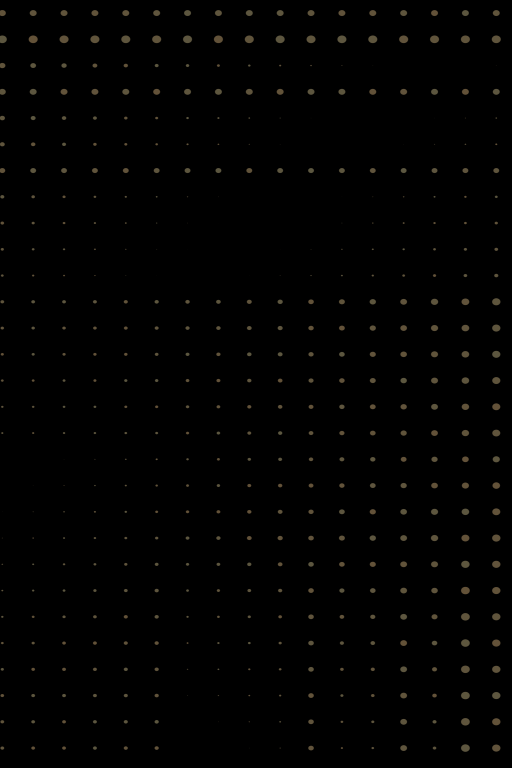
Give the GLSL for this pattern, as a Shadertoy shader.

```glsl
float hash(vec2 p) {
    vec3 q = fract(vec3(p.xyx) * 0.1031);
    q += dot(q, q.yzx + 33.33);
    return fract((q.x + q.y) * q.z);
}

// Dot diameter for a column c (from the left) and row r (from the top)
float dotSize(float c, float r) {
    // Dots shrink towards a diagonal valley and grow away from it
    float size = 0.47 * abs(c - 15.8 + 0.93 * r) - 0.4;
    float fullSize = 3.7 + 0.018 * c * c;

    // Accented rows: 0, 1, 3, 6, then a band fading from row 11
    if (r < 0.5 || r == 3.0) size = max(size, 6.9);
    if (r == 1.0) size = 9.0;
    if (r == 6.0) size = max(size, 5.8);
    if (r > 10.5 && r < 16.5)
        size = max(size, fullSize - 0.35 * (r - 11.0) * (1.0 - c / 20.0));

    // Lower part: accented columns stay full, the others taper downwards
    if (r > 16.5) {
        bool accent = c < 5.5 || c == 10.0 || c == 13.0 || c > 14.5;
        float taper = 0.47 * (c - 6.0) + 0.5 * (28.0 - r) - 0.3;
        float bump = c == 15.0 ? 1.0 : 0.0;
        size = min(size, fullSize + bump);
        if (!accent && r > 20.5) size = min(size, taper);
    }
    return max(size, 0.0);
}

void mainImage(out vec4 fragColor, in vec2 fragCoord) {
    vec2 uv = fragCoord / iResolution.xy;
    vec2 pitch = vec2(0.0603, 0.03418);
    vec2 grid = (vec2(uv.x, 1.0 - uv.y) - vec2(0.0045, 0.017)) / pitch;
    vec2 cell = floor(grid + 0.5);

    // Circles in cell space become slightly wide ellipses on the canvas
    float size = dotSize(cell.x, cell.y);
    float edge = 0.75 / (iResolution.x * pitch.x);
    float dist = length(grid - cell) - size / 62.0;
    float cover = smoothstep(edge, -edge, dist) * smoothstep(0.0, 1.8, size);

    // Small shifts between olive and brown
    vec3 tint = mix(vec3(0.36, 0.34, 0.25), vec3(0.39, 0.32, 0.22), hash(cell + 7.0));
    fragColor = vec4(tint * cover, 1.0);
}
```
